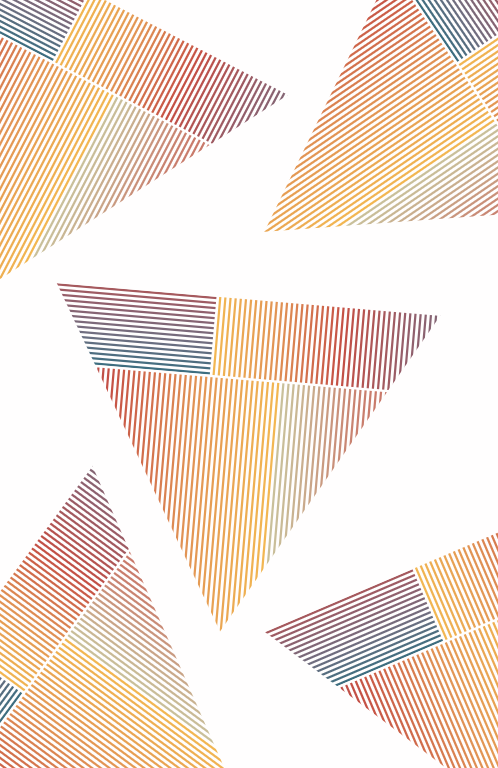
Give the GLSL for this background, as a WebGL 1 fragment shader.

```glsl
precision highp float;
// Five equal triangles on white, each hatched with thin coloured stripes.
// Every triangle is cut into three panels by narrow white gaps; each point is
// moved into the triangle's own frame (side 1), then masked and striped there.

uniform vec2 u_resolution;

const float SIDE = 0.501; // triangle side, in canvas heights

// Warm to cool ramp: yellow, orange, red, mauve, slate, teal at t = 0..5
vec3 ramp(float t) {
  vec3 c = mix(vec3(0.95, 0.72, 0.32), vec3(0.88, 0.57, 0.33), clamp(t, 0.0, 1.0));
  c = mix(c, vec3(0.77, 0.31, 0.27), clamp(t - 1.0, 0.0, 1.0));
  c = mix(c, vec3(0.58, 0.37, 0.42), clamp(t - 2.0, 0.0, 1.0));
  c = mix(c, vec3(0.44, 0.43, 0.50), clamp(t - 3.0, 0.0, 1.0));
  return mix(c, vec3(0.22, 0.43, 0.50), clamp(t - 4.0, 0.0, 1.0));
}

// Pixel coverage for a signed distance that is positive inside
float cover(float d, float px) {
  return clamp(0.5 + d / px, 0.0, 1.0);
}

// Repeated lines of a given pitch, one of them centred on x = 0
float stripes(float x, float pitch, float px) {
  float d = abs(mod(x + 0.5 * pitch, pitch) - 0.5 * pitch);
  return cover(0.0029 - d, px);
}

// Draws one triangle; corner is its first vertex, angle turns its first side
vec3 hatchedTriangle(vec3 base, vec2 p, vec2 corner, float angle) {
  float px = 1.0 / (u_resolution.y * SIDE);
  float a = radians(angle);
  vec2 axis = vec2(cos(a), sin(a));
  vec2 d = (p - corner) / SIDE;
  vec2 q = vec2(dot(d, axis), dot(d, vec2(-axis.y, axis.x)));

  // Outline of the equilateral triangle
  float inside = min(q.y, 0.866 * min(q.x, 1.0 - q.x) - 0.5 * q.y);
  inside = min(inside, 0.866 * (1.0 - q.x) - 0.5 * q.y);
  float shape = cover(inside, px);

  // Cool panel, striped along the first side
  float upper = cover(0.2035 - q.y, px);
  float cool = upper * cover(0.4166 - q.x, px) * stripes(q.y - 0.0035, 0.0131, px);
  vec3 color = mix(base, ramp(2.6 + 11.5 * q.y), shape * cool);

  // Warm panel, striped across the first side
  float warm = upper * cover(q.x - 0.4215, px) * stripes(q.x - 0.4265, 0.0134, px);
  color = mix(color, ramp(6.0 * (q.x - 0.42)), shape * warm);

  // Large panel: red to yellow, then an abrupt change to sage and rose
  float lower = cover(q.y - 0.2095, px) * stripes(q.x - 0.5957, 0.0134, px);
  vec3 pale = mix(vec3(0.79, 0.76, 0.61), vec3(0.79, 0.48, 0.42),
                  smoothstep(0.58, 0.86, q.x));
  vec3 large = mix(ramp(4.5 * (0.602 - q.x)), pale, cover(q.x - 0.602, px));
  return mix(color, large, shape * lower);
}

void main() {
  // Canvas heights, measured down from the top left
  vec2 p = vec2(gl_FragCoord.x, u_resolution.y - gl_FragCoord.y) / u_resolution.y;

  vec3 color = vec3(1.0, 0.997, 0.997);
  color = hatchedTriangle(color, p, vec2(-0.0698, -0.1070), 27.4);
  color = hatchedTriangle(color, p, vec2(0.5622, -0.1492), 55.8);
  color = hatchedTriangle(color, p, vec2(0.0739, 0.3685), 4.9);
  color = hatchedTriangle(color, p, vec2(-0.1768, 1.0103), -53.6);
  color = hatchedTriangle(color, p, vec2(0.3450, 0.8229), -23.1);
  gl_FragColor = vec4(color, 1.0);
}
```
